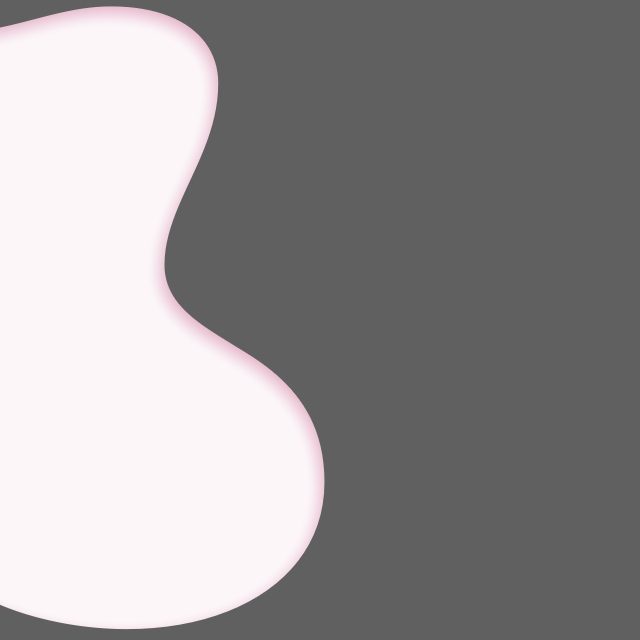
Reproduce this background procedurally as a Shadertoy shader.

```glsl
// A pale rose blob with a soft inner shadow, entering from the left over flat grey.

const vec3 GREY = vec3(0.376);
const vec3 BLUSH = vec3(0.988, 0.965, 0.976);
const vec3 ROSE = vec3(0.89, 0.69, 0.77);
const vec2 SHADOW_SHIFT = vec2(0.005, 0.010);
const float SHADOW_BLUR = 0.024;
const int STEPS = 24;

vec2 cubic(vec2 a, vec2 b, vec2 c, vec2 d, float t) {
    float s = 1.0 - t;
    return s * s * s * a + 3.0 * s * t * (s * b + t * c) + t * t * t * d;
}

// Squared distance from p to the segment a-b
float segmentDist2(vec2 p, vec2 a, vec2 b) {
    vec2 ab = b - a, ap = p - a;
    vec2 gap = ap - ab * clamp(dot(ap, ab) / dot(ab, ab), 0.0, 1.0);
    return dot(gap, gap);
}

// Adds one curve to the outline: field.x = squared distance, field.y = side sign
void addCurve(vec2 p, vec2 a, vec2 b, vec2 c, vec2 d, inout vec2 field) {
    vec2 start = a;
    for (int i = 1; i <= STEPS; i++) {
        vec2 end = cubic(a, b, c, d, float(i) / float(STEPS));
        field.x = min(field.x, segmentDist2(p, start, end));
        // Flip the side whenever a ray toward +x crosses the outline
        if ((start.y > p.y) != (end.y > p.y)) {
            float crossing = mix(start.x, end.x, (p.y - start.y) / (end.y - start.y));
            if (crossing > p.x) field.y = -field.y;
        }
        start = end;
    }
}

// Signed distance to the blob, negative inside
float blob(vec2 p) {
    vec2 leftTop = vec2(0.0, 0.957);
    vec2 crown = vec2(0.174, 0.990);
    vec2 shoulder = vec2(0.341, 0.870);
    vec2 waist = vec2(0.257, 0.586);
    vec2 slope = vec2(0.371, 0.457);
    vec2 hip = vec2(0.507, 0.247);
    vec2 base = vec2(0.198, 0.017);
    vec2 leftBase = vec2(0.0, 0.055);

    vec2 field = vec2(100.0, 1.0);
    addCurve(p, leftTop, vec2(0.059, 0.969), vec2(0.111, 0.990), crown, field);
    addCurve(p, crown, vec2(0.280, 0.990), vec2(0.341, 0.941), shoulder, field);
    addCurve(p, shoulder, vec2(0.341, 0.759), vec2(0.257, 0.681), waist, field);
    addCurve(p, waist, vec2(0.257, 0.521), vec2(0.319, 0.490), slope, field);
    addCurve(p, slope, vec2(0.430, 0.422), vec2(0.507, 0.368), hip, field);
    addCurve(p, hip, vec2(0.507, 0.102), vec2(0.371, 0.017), base, field);
    addCurve(p, base, vec2(0.124, 0.017), vec2(0.052, 0.033), leftBase, field);
    // Closing curve beyond the left edge
    addCurve(p, leftBase, vec2(-0.143, 0.117), vec2(-0.195, 0.918), leftTop, field);
    return sqrt(field.x) * field.y;
}

void mainImage(out vec4 fragColor, in vec2 fragCoord) {
    vec2 p = fragCoord / iResolution.y;
    float pixel = 1.0 / iResolution.y;

    // Inner shadow from a shifted, blurred copy of the outline
    float shadow = smoothstep(-SHADOW_BLUR, SHADOW_BLUR, blob(p + SHADOW_SHIFT));
    vec3 fill = mix(BLUSH, ROSE, shadow);

    // Antialiased blob over the background
    float coverage = clamp(0.5 - blob(p) / pixel, 0.0, 1.0);
    fragColor = vec4(mix(GREY, fill, coverage), 1.0);
}
```
